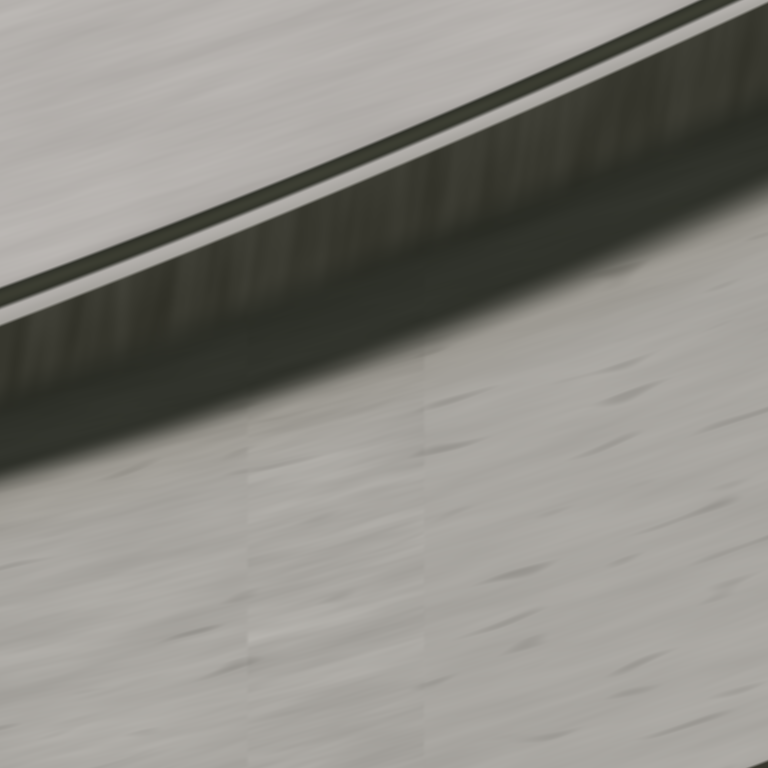
Write a three.js fragment shader that draws this texture.

```glsl
// Brushed metal plate with a curved step: a thin groove, a bright rim,
// a dark wall and a soft shadow falling on the lower plate.
// Parabolic arcs bound the layers; stretched gradient noise makes the grain.

// Arcs: height at the left side, slope, bend
#define GROOVE_TOP vec3(0.625, 0.362, 0.054)
#define RIM_TOP vec3(0.599, 0.372, 0.046)
#define RIM_BASE vec3(0.576, 0.380, 0.041)
#define CREASE vec3(0.470, 0.350, 0.042)
#define SHADOW_END vec3(0.368, 0.283, 0.093)
#define UPPER_METAL vec3(0.708, 0.694, 0.680)
#define LOWER_METAL vec3(0.660, 0.650, 0.630)
#define WALL_TONE vec3(0.215, 0.215, 0.180)
#define DEEP_TONE vec3(0.160, 0.168, 0.140)
#define GRAIN 0.075
#define EDGE 0.0028

varying vec2 vUv;

vec2 gradientAt(vec2 cell) {
  vec3 q = fract(vec3(cell.xyx) * vec3(0.1031, 0.1030, 0.0973));
  q += dot(q, q.yzx + 33.33);
  float angle = 6.2832 * fract((q.x + q.y) * q.z);
  return vec2(cos(angle), sin(angle));
}

float gradientNoise(vec2 p) {
  vec2 i = floor(p);
  vec2 f = fract(p);
  vec2 u = f * f * f * (f * (f * 6.0 - 15.0) + 10.0);
  float a = dot(gradientAt(i), f);
  float b = dot(gradientAt(i + vec2(1.0, 0.0)), f - vec2(1.0, 0.0));
  float c = dot(gradientAt(i + vec2(0.0, 1.0)), f - vec2(0.0, 1.0));
  float d = dot(gradientAt(i + 1.0), f - 1.0);
  return mix(mix(a, b, u.x), mix(c, d, u.x), u.y);
}

// Signed height above an arc, roughly perpendicular to it
float above(vec2 p, vec3 arc) {
  return 0.93 * (p.y - arc.x - p.x * (arc.y + p.x * arc.z));
}

float cover(float d, float softness) {
  return smoothstep(-softness, softness, d);
}

// Long fibres in several scales, running along the x axis of p
float fibres(vec2 p) {
  float sum = 0.0;
  float weight = 0.5;
  vec2 scale = vec2(3.0, 26.0);
  for (int i = 0; i < 4; i++) {
    sum += weight * gradientNoise(p * scale + float(i) * 17.3);
    scale *= vec2(1.75, 1.9);
    weight *= 0.68;
  }
  return sum;
}

void main() {
  vec2 p = vUv;
  float groove = above(p, GROOVE_TOP);
  float rimTop = above(p, RIM_TOP);
  float rimBase = above(p, RIM_BASE);
  float crease = above(p, CREASE);
  float shadow = above(p, SHADOW_END);

  // Grain follows the curve and shifts at two faint vertical seams
  float seamA = cover(p.x - 0.322, 0.004);
  float seamB = cover(p.x - 0.553, 0.004);
  float bend = p.y - p.x * (0.23 + 0.06 * p.x);
  vec2 along = vec2(p.x, bend);
  float lowerGrain = mix(fibres(along), fibres(along + 5.2), seamA);
  lowerGrain = mix(lowerGrain, fibres(along + 9.7), seamB);
  float upperGrain = fibres(vec2(p.x, p.y - 0.31 * p.x) + 3.4);

  // Lower plate, with sparse dark scratches
  float liveliness = 1.0 + 0.35 * seamA - 0.75 * seamB;
  vec3 lower = LOWER_METAL + GRAIN * liveliness * lowerGrain;
  lower += 0.012 * gradientNoise(p * vec2(3.0, 4.0));
  float scratch = gradientNoise(along * vec2(8.0, 48.0) + 21.0);
  lower -= 0.075 * smoothstep(0.30, 0.62, scratch);
  lower -= vec3(0.050, 0.053, 0.062) * smoothstep(-0.10, 0.0, shadow);

  // Shadowed floor, darkest below the crease and near its soft end
  float floorDepth = clamp(-crease / (shadow - crease + 0.0001), 0.0, 1.0);
  vec3 shade = DEEP_TONE + 0.032 * sin(3.1416 * floorDepth);
  shade += 0.022 * lowerGrain;
  float softness = mix(0.021, 0.033, p.x);
  vec3 color = mix(lower, shade, cover(shadow - 0.004, softness));

  // Upright wall, with faint near-vertical stains
  float stains = gradientNoise(vec2(p.x * 26.0 - p.y * 4.0, p.y * 4.0));
  stains += 0.5 * gradientNoise(vec2(p.x * 64.0 - p.y * 9.0, p.y * 6.0));
  vec3 wall = WALL_TONE + 0.042 * stains;
  wall += 0.014 * smoothstep(-0.06, 0.0, rimBase);
  color = mix(color, wall, cover(crease - 0.012, 0.030));

  // Bright rim
  vec3 rim = mix(LOWER_METAL, UPPER_METAL, cover(rimBase - 0.010, 0.010));
  rim += 0.025 * upperGrain;
  color = mix(color, rim, cover(rimBase, EDGE));

  // Groove: dark lips around a slightly lighter middle
  float across = clamp(rimTop / (rimTop - groove + 0.0001), 0.0, 1.0);
  vec3 trough = DEEP_TONE + vec3(0.072, 0.070, 0.054) * sin(3.1416 * across);
  trough += 0.025 * upperGrain;
  color = mix(color, trough, cover(rimTop, EDGE * 1.4));

  // Upper plate
  vec3 upper = UPPER_METAL + GRAIN * 0.8 * upperGrain;
  upper += 0.015 * gradientNoise(p * vec2(3.0, 5.0) + 8.0);
  upper -= 0.035 * (1.0 - smoothstep(0.0, 0.018, groove));
  color = mix(color, upper, cover(groove, EDGE));

  // Tip of the next groove in the lower right corner
  float tip = 0.38 * (p.x - 0.975) - p.y;
  color = mix(color, WALL_TONE, cover(tip, EDGE));

  gl_FragColor = vec4(color, 1.0);
}
```
